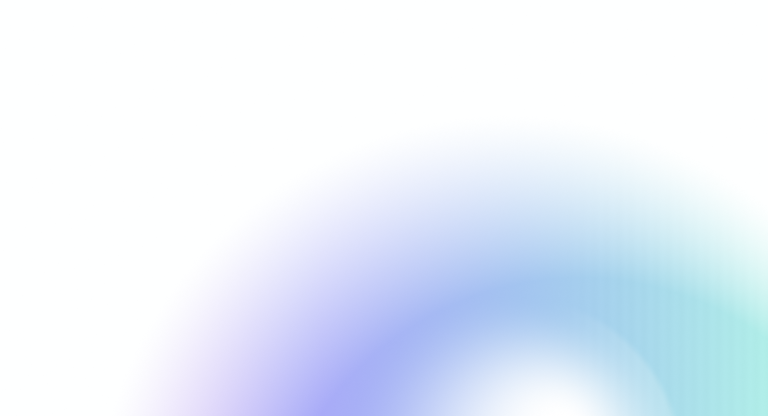
Reproduce this background procedurally as a WebGL 2 fragment shader.

```glsl
#version 300 es
precision highp float;

uniform vec2 u_resolution;
out vec4 fragColor;

// Hue sweep from lilac through periwinkle and sky to aqua
vec3 sweepColor(float x) {
    vec3 c = mix(vec3(0.73, 0.62, 0.95), vec3(0.66, 0.67, 0.97), smoothstep(0.36, 0.77, x));
    c = mix(c, vec3(0.64, 0.77, 0.94), clamp((x - 0.77) / 0.48, 0.0, 1.0));
    c = mix(c, vec3(0.65, 0.83, 0.925), clamp((x - 1.25) / 0.24, 0.0, 1.0));
    return mix(c, vec3(0.69, 0.93, 0.91), clamp((x - 1.49) / 0.35, 0.0, 1.0));
}

// Radial gradient with an offset focus: 0 at the focus, 1 on the circle
float focalGradient(vec2 p, vec2 focus, vec2 center, float radius) {
    vec2 offset = focus - center;
    vec2 d = p - focus;
    float b = dot(offset, d);
    float c = radius * radius - dot(offset, offset);
    return (b + sqrt(b * b + dot(d, d) * c)) / c;
}

// Repeatable value for dithering
float hash(vec2 p) {
    return fract(sin(dot(p, vec2(12.99, 78.23))) * 43758.5);
}

void main() {
    vec2 p = gl_FragCoord.xy / u_resolution.y;
    p.x *= 1.846 * u_resolution.y / u_resolution.x;

    // Outer glow fades between the crest circle and the rim circle
    float toRim = max(1.0 - distance(p, vec2(1.226, -0.276)), 0.0);
    float pastCrest = max(distance(p, vec2(1.394, -0.423)) - 0.755, 0.0);
    float glow = pow(toRim / (toRim + pastCrest + 0.0001), 1.27);

    // Faint vertical bands within the aqua side
    float bands = 0.004 * sin(p.x * 210.0) * smoothstep(1.3, 1.5, p.x);
    vec3 color = mix(vec3(0.996, 1.0, 1.0), sweepColor(p.x) + bands, glow);

    // White hollow with a crisper edge on its right
    float t = focalGradient(p, vec2(1.358, -0.022), vec2(1.226, -0.125), 0.416);
    float hollow = 1.0 - smoothstep(0.05, 1.0, t);
    float crisp = 0.2 * smoothstep(1.3, 1.6, p.x) * (1.0 - smoothstep(0.94, 1.03, t));
    color = mix(color, vec3(1.0), max(hollow, crisp + hollow * (1.0 - crisp)));

    // Dither away gradient steps
    color += (hash(gl_FragCoord.xy) - 0.5) / 255.0;
    fragColor = vec4(clamp(color, 0.0, 1.0), 1.0);
}
```
